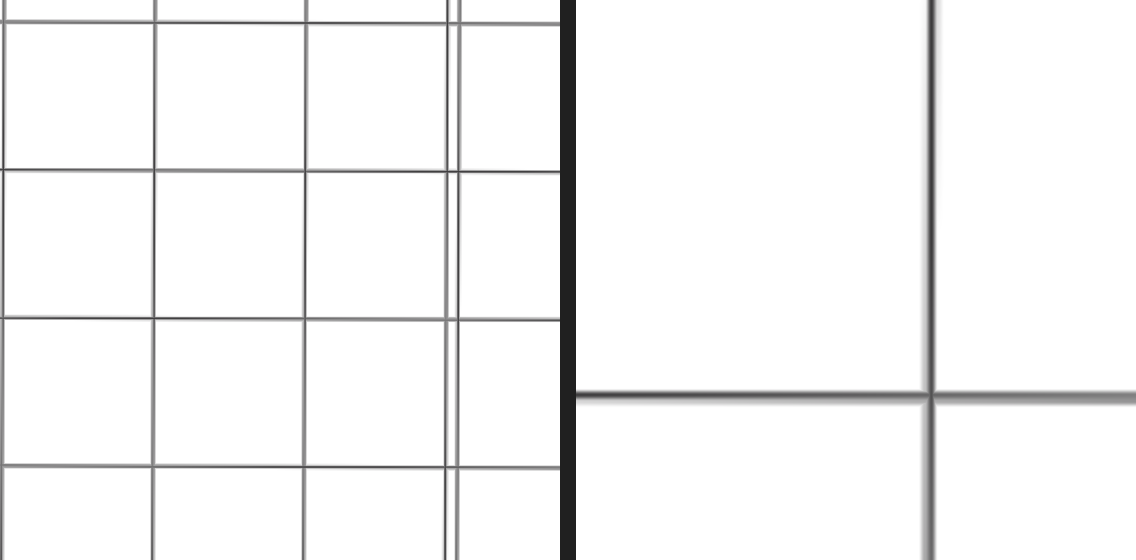
Left, the full canvas; right, a detail of the centre.
Reproduce this pattern procedurally as a three.js fragment shader.

```glsl
// Thin grey grid lines on white, tilted very slightly, with a close pair of
// verticals where one panel meets the next. Each line is spread over a coarse
// raster and blended back, so it drifts between crisp dark and soft grey.
varying vec2 vUv;

const vec3 PAPER = vec3(1.0);
const vec3 INK = vec3(0.235, 0.23, 0.235);

const float RASTER = 256.0;       // raster cells across the canvas
const float HALF_REACH = 1.1;     // line reach, in raster cells

const float ROW_PITCH = 0.26419;
const float ROW_START = 0.16836;
const float ROW_TILT = -0.004;

const float COLUMN_PITCH = 0.2697;
const float COLUMN_START = 0.0026;
const float COLUMN_TILT = 0.0048;
const float PANEL_WIDTH = 0.81325;
const float PAIR_GAP = 0.0212;

// Position of the repeated line closest to a coordinate
float nearestLine(float coord, float start, float pitch) {
  return start + pitch * floor((coord - start) / pitch + 0.5);
}

// Share of ink that a line leaves in one raster cell
float cellInk(float cellCentre, float line) {
  return clamp(HALF_REACH - abs(cellCentre - line), 0.0, 1.0);
}

// Ink blended smoothly between the two closest raster cells
float rasterLine(float coord, float line) {
  float position = coord * RASTER - 0.5;
  float cell = floor(position);
  float target = line * RASTER - 0.5;
  float blend = smoothstep(0.0, 1.0, position - cell);
  return mix(cellInk(cell, target), cellInk(cell + 1.0, target), blend);
}

// Repeated lines whose positions shift gently along their length
float tiltedLines(float across, float along, float start, float pitch, float tilt) {
  float shift = tilt * along;
  float line = nearestLine(across - shift, start, pitch) + shift;
  return rasterLine(across, line);
}

// Three evenly spaced verticals and a closing one near the panel edge
float panelColumns(vec2 uv) {
  float ink = 0.0;
  for (int i = 0; i < 4; i++) {
    float offset = min(float(i) * COLUMN_PITCH, PANEL_WIDTH - PAIR_GAP);
    ink = max(ink, tiltedLines(uv.x, uv.y, COLUMN_START + offset,
                               PANEL_WIDTH, COLUMN_TILT));
  }
  return ink;
}

void main() {
  float rows = tiltedLines(vUv.y, vUv.x, ROW_START, ROW_PITCH, ROW_TILT);
  float columns = panelColumns(vUv);
  gl_FragColor = vec4(mix(PAPER, INK, max(rows, columns)), 1.0);
}
```
